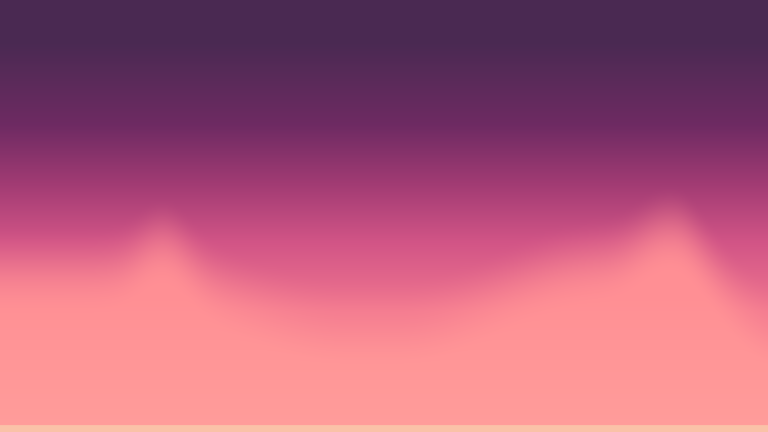
Give the GLSL for this background, as a Shadertoy shader.

```glsl
// Soft dusk gradient: violet sky melting into a rolling pink glow above a thin peach strip.
#define GLOW_FLOOR 0.25
#define GLOW_SOFTNESS 0.105
#define LEFT_PEAK vec3(0.215, 0.075, 0.045)   // centre, height, width
#define RIGHT_PEAK vec3(0.872, 0.08, 0.055)
#define STRIP_HEIGHT 0.016

const vec3 NIGHT = vec3(0.29, 0.162, 0.322);
const vec3 PLUM  = vec3(0.43, 0.165, 0.385);
const vec3 BERRY = vec3(0.63, 0.23, 0.45);
const vec3 ROSE  = vec3(0.82, 0.33, 0.525);
const vec3 CORAL = vec3(0.94, 0.46, 0.56);
const vec3 PINK  = vec3(1.0, 0.56, 0.58);
const vec3 BLUSH = vec3(1.0, 0.615, 0.605);
const vec3 PEACH = vec3(0.98, 0.76, 0.66);

// Linear 0..1 ramp that rises as height falls from top to bottom
float descend(float top, float bottom, float height) {
    return clamp((top - height) / (top - bottom), 0.0, 1.0);
}

float peak(float x, vec3 shape) {
    float d = (x - shape.x) / shape.z;
    return shape.y * exp(-d * d);
}

// Height of the glow's upper edge across the canvas
float glowEdge(float x) {
    float leftShelf = 0.12 * (1.0 - smoothstep(0.18, 0.45, x));
    float rightShelf = 0.14 * smoothstep(0.52, 0.78, x);
    float rightFall = 0.15 * smoothstep(0.88, 1.02, x);
    return GLOW_FLOOR + leftShelf + rightShelf - rightFall
         + peak(x, LEFT_PEAK) + peak(x, RIGHT_PEAK);
}

vec3 skyColor(float height) {
    vec3 color = mix(NIGHT, PLUM, descend(0.90, 0.71, height));
    color = mix(color, BERRY, descend(0.71, 0.575, height));
    color = mix(color, ROSE, descend(0.575, 0.44, height));
    return mix(color, CORAL, descend(0.44, 0.28, height));
}

void mainImage(out vec4 fragColor, in vec2 fragCoord) {
    vec2 uv = fragCoord / iResolution.xy;
    vec3 color = skyColor(uv.y);

    // Pink glow with a broad, feathered edge
    float edge = glowEdge(uv.x);
    float glow = 1.0 - smoothstep(edge - GLOW_SOFTNESS, edge + GLOW_SOFTNESS, uv.y);
    vec3 glowColor = mix(PINK, BLUSH, descend(0.32, 0.0, uv.y));
    color = mix(color, glowColor, glow);

    // Peach strip along the bottom
    float feather = 0.75 / iResolution.y;
    float strip = 1.0 - smoothstep(STRIP_HEIGHT - feather, STRIP_HEIGHT + feather, uv.y);
    color = mix(color, PEACH, strip);

    fragColor = vec4(color, 1.0);
}
```
